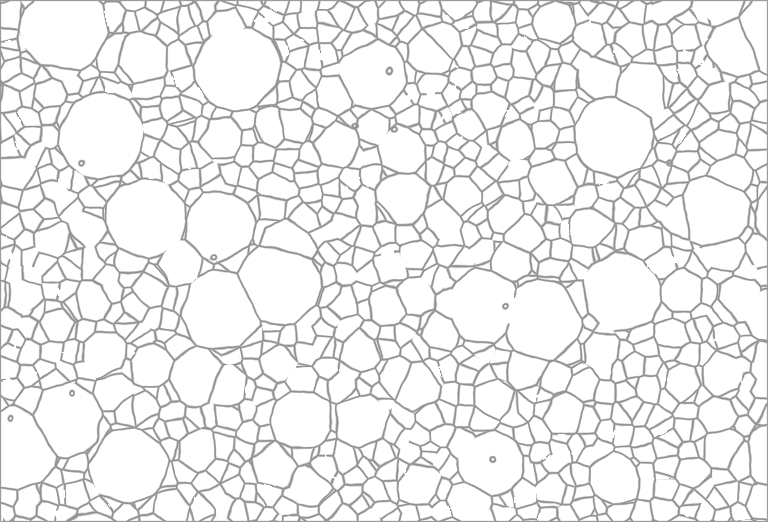
A WebGL 2 fragment shader for this pattern:

```glsl
#version 300 es
precision highp float;
// Grain boundaries: thin grey outlines of small, medium and large grains on white.
// A power diagram of three seed grids gives the grains; dropping some shared
// edges merges neighbours into irregular shapes and leaves short spurs.

#define FINE_SIZE 0.038    // seed spacing of the smallest grains, in heights
#define LEVEL_RATIO 2.06   // growth of the spacing from grid to grid
#define GRAIN_RADIUS 0.52  // largest radius of a weighted grain, in spacings
#define DROP_SHARE 0.16    // share of edges that are left out
#define SPUR_LENGTH 0.012  // length of the stubs on left out edges
#define WARP 0.007         // bend of the boundaries
#define LINE_WIDTH 0.0037  // soft half width of the boundaries
#define INK 0.43           // darkness at the middle of a line
#define RING_SHARE 0.05    // share of ring cells holding a tiny ring

uniform vec2 u_resolution;
out vec4 fragColor;

float hash(vec2 p) {
    return fract(sin(dot(p, vec2(127.1, 311.7))) * 43758.5453);
}

vec2 hash2(vec2 p) {
    return vec2(hash(p), hash(p + 37.3));
}

// Smooth vector noise in the range -0.5 to 0.5
vec2 noise2(vec2 p) {
    vec2 cell = floor(p);
    vec2 f = fract(p);
    f = f * f * (3.0 - 2.0 * f);
    vec2 low = mix(hash2(cell), hash2(cell + vec2(1, 0)), f.x);
    vec2 high = mix(hash2(cell + vec2(0, 1)), hash2(cell + vec2(1, 1)), f.x);
    return mix(low, high, f.y) - 0.5;
}

// Seed number i of the 27 around p: position in xy, squared radius in z
vec3 grainSeed(vec2 p, int i) {
    int level = i / 9;
    vec2 offset = vec2(i % 3, (i / 3) % 3) - 1.0;
    float spacing = FINE_SIZE * pow(LEVEL_RATIO, float(level));
    vec2 cell = floor(p / spacing) + offset;
    vec2 key = cell + 71.0 * float(level);
    vec2 position = (cell + 0.1 + 0.8 * hash2(key)) * spacing;
    float radius = level == 0 ? 0.0 : GRAIN_RADIUS * spacing * hash(key + 13.7);
    return vec3(position, radius * radius);
}

float power(vec2 p, vec3 seed) {
    vec2 d = p - seed.xy;
    return dot(d, d) - seed.z;
}

// Distance to the nearest visible grain boundary
float boundaryDistance(vec2 p) {
    vec3 home = vec3(0.0);
    float homePower = 1e3;
    for (int i = 0; i < 27; i++) {
        vec3 seed = grainSeed(p, i);
        float seedPower = power(p, seed);
        if (seedPower < homePower) {
            homePower = seedPower;
            home = seed;
        }
    }
    float kept = 1e3;
    float spur = 1e3;
    for (int i = 0; i < 27; i++) {
        vec3 seed = grainSeed(p, i);
        float gap = distance(seed.xy, home.xy);
        if (gap < 1e-5) continue;
        float edge = (power(p, seed) - homePower) / (2.0 * gap);
        float chance = hash(seed.xy + home.xy);
        if (chance > DROP_SHARE) kept = min(kept, edge);
        else if (chance > 0.4 * DROP_SHARE) spur = min(spur, edge);
    }
    return kept < SPUR_LENGTH ? min(kept, spur) : kept;
}

// Distance to sparse tiny rings
float ringDistance(vec2 p) {
    float spacing = 0.09;
    vec2 cell = floor(p / spacing);
    if (hash(cell + 5.1) > RING_SHARE) return 1e3;
    vec2 center = (cell + 0.2 + 0.6 * hash2(cell + 9.4)) * spacing;
    return abs(distance(p, center) - 0.0045);
}

void main() {
    vec2 p = gl_FragCoord.xy / u_resolution.y;
    vec2 size = u_resolution / u_resolution.y;

    // Bent grain outlines and rings
    vec2 bent = p + WARP * noise2(p * 32.0) + 0.2 * WARP * noise2(p * 110.0);
    float d = min(boundaryDistance(bent), ringDistance(bent));

    // Frame along the canvas edge
    vec2 margin = min(p, size - p);
    d = min(d, min(margin.x, margin.y));

    // Soft grey line on white
    float width = max(LINE_WIDTH, 1.2 / u_resolution.y);
    float line = 1.0 - smoothstep(0.08 * width, width, d);
    fragColor = vec4(vec3(1.0 - INK * line), 1.0);
}
```
